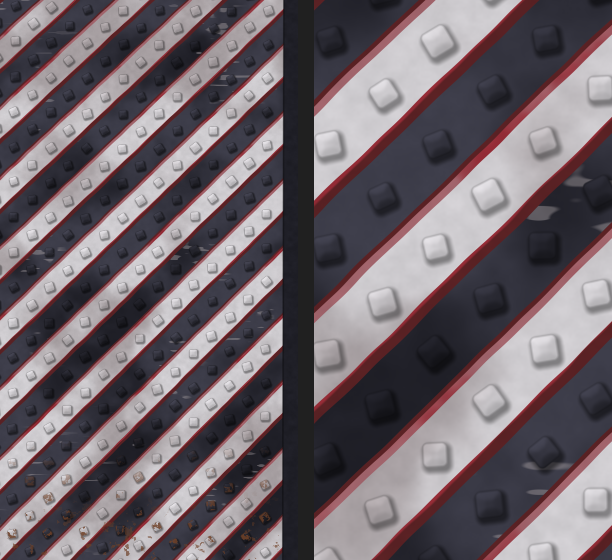
Left, the full canvas; right, a detail of the centre.
Reproduce this texture procedurally as a Shadertoy shader.

```glsl
const vec3 WHITE = vec3(0.81, 0.80, 0.815);
const vec3 GREY = vec3(0.65, 0.62, 0.63);
const vec3 SLATE = vec3(0.24, 0.24, 0.29);
const vec3 BLACK = vec3(0.12, 0.12, 0.15);
const vec3 DARK_RED = vec3(0.35, 0.13, 0.14);
const vec3 RED = vec3(0.58, 0.17, 0.21);
const vec3 PINK = vec3(0.63, 0.39, 0.42);
const vec3 RUST = vec3(0.43, 0.25, 0.15);

// Lengths are fractions of the canvas height
const float STRIPE_PERIOD = 0.1253;   // vertical, at the left edge
const float PERIOD_TAPER = 0.0108;    // narrowing toward the right
const float STRIPE_START = 0.2222;
const float STRIPE_SLOPE = 0.9286;
const float WHITE_HALF = 0.205;       // fractions of a stripe period
const float BAND_HALF = 0.284;
const float PINK_HALF = 0.253;
const float COLUMN_PITCH = 0.03225;
const float COLUMN_START = 0.0270;
const float COLUMN_LEAN = 0.0065;
const float LAST_COLUMN = 14.0;
const float STUD_HALF = 0.0077;
const float STUD_ROUND = 0.0032;
const float POST_LEFT = 0.506;
const vec2 LIGHT = vec2(-0.5, 0.86);

float hash(vec2 p) {
    return fract(sin(dot(p, vec2(127.1, 311.7))) * 43758.545);
}

float noise(vec2 p) {
    vec2 i = floor(p), f = fract(p);
    f = f * f * (3.0 - 2.0 * f);
    return mix(mix(hash(i), hash(i + vec2(1, 0)), f.x),
               mix(hash(i + vec2(0, 1)), hash(i + vec2(1, 1)), f.x), f.y);
}

float fbm(vec2 p) {
    float sum = 0.0, amp = 0.5;
    for (int i = 0; i < 4; i++) {
        sum += amp * noise(p);
        p = p * 2.03 + 17.3;
        amp *= 0.5;
    }
    return sum / 0.9375;
}

float stripeOrigin(float x) { return STRIPE_START - STRIPE_SLOPE * x; }
float stripePeriod(float x) { return STRIPE_PERIOD - PERIOD_TAPER * x; }

float roundBox(vec2 q, float halfSize, float radius) {
    vec2 e = abs(q) - halfSize + radius;
    return length(max(e, 0.0)) + min(max(e.x, e.y), 0.0) - radius;
}

void mainImage(out vec4 fragColor, in vec2 fragCoord) {
    vec2 p = fragCoord / iResolution.y;
    float px = 1.0 / iResolution.y;
    float down = 1.0 - p.y;
    float cloud = fbm(p * 9.0);
    float grain = fbm(p * 110.0);

    // Paint: tones shift with height and patchy soiling
    float soil = smoothstep(0.35, 0.7, cloud + 0.28 * smoothstep(0.35, 0.0, down)
                                             + 0.15 * smoothstep(0.8, 1.0, down) - 0.05);
    vec3 white = mix(WHITE, GREY, soil);
    vec3 dark = mix(SLATE, BLACK, smoothstep(0.32, 0.75, cloud + 0.25 * (p.x - 0.2)));

    // Diagonal stripes: integer s is the middle of a white stripe
    float period = stripePeriod(p.x);
    float s = (down - stripeOrigin(p.x)) / period;
    s += 0.014 * (noise(p * 45.0) - 0.5);
    float across = s - round(s);
    float dist = abs(across);
    float aa = 0.9 * px / period;
    float wear = fbm(p * vec2(14.0, 19.0) + 40.0);
    vec3 upper = mix(DARK_RED, mix(PINK, RED, smoothstep(0.55, 0.75, wear)),
                     1.0 - smoothstep(PINK_HALF - aa, PINK_HALF + aa, dist));
    vec3 lower = mix(RED, DARK_RED, smoothstep(0.215, 0.235, dist + 0.05 * (wear - 0.4)));
    vec3 band = across < 0.0 ? upper : lower;
    vec3 col = mix(white, band, smoothstep(WHITE_HALF - aa, WHITE_HALF + aa, dist));
    float onDark = smoothstep(BAND_HALF - aa, BAND_HALF + aa, dist);
    col = mix(col, dark, onDark);

    // Pale scuffs on the dark stripes
    float scuff = smoothstep(0.72, 0.85, noise(p * vec2(45.0, 190.0) + 8.0))
                * smoothstep(0.66, 0.82, noise(p * 13.0 + 31.0));
    col = mix(col, GREY, 0.45 * scuff * onDark);

    // Studs: one per column on every half period
    float lean = COLUMN_START - COLUMN_LEAN * down;
    float column = min(round((p.x - lean) / COLUMN_PITCH), LAST_COLUMN);
    float cx = lean + column * COLUMN_PITCH;
    float row = round(2.0 * (down - stripeOrigin(cx)) / stripePeriod(cx));
    vec2 id = vec2(column, row);
    vec2 centre = vec2(cx, 1.0 - stripeOrigin(cx) - 0.5 * row * stripePeriod(cx));
    centre += 0.0022 * (vec2(hash(id), hash(id + 9.1)) - 0.5);
    float angle = 0.35 + 0.7 * (hash(id + 3.7) - 0.5);
    mat2 turn = mat2(cos(angle), -sin(angle), sin(angle), cos(angle));
    vec2 q = turn * (p - centre);
    float size = STUD_HALF * (0.92 + 0.16 * hash(id + 5.3));
    float stud = roundBox(q, size, STUD_ROUND);
    float shadow = roundBox(turn * (p - centre - vec2(0.0015, -0.002)), size, STUD_ROUND);
    bool pale = mod(row, 2.0) < 0.5;

    col *= 1.0 - (pale ? 0.38 : 0.5) * (1.0 - smoothstep(-0.001, 0.0035, shadow));
    vec2 facet = q / size;
    facet = facet * facet * facet;
    float shade = dot((facet / (length(facet) + 0.06)) * turn, LIGHT);
    vec3 face = pale ? white * (0.98 + 0.13 * shade) : dark * (0.85 + 0.3 * shade);
    face *= 1.0 - 0.22 * smoothstep(-0.0016, 0.0, stud);

    // Rust gathers on the lower studs
    float rusty = smoothstep(0.76, 0.96, down) * step(0.35, hash(id + 12.9));
    float spot = smoothstep(0.5, 0.68, fbm(p * 150.0 + 5.0) + 0.12 * hash(id + 2.2));
    face = mix(face, RUST, 0.85 * rusty * spot);
    col = mix(col, face, 1.0 - smoothstep(-px, px, stud));
    float chips = smoothstep(0.69, 0.76, fbm(p * 75.0)) * smoothstep(0.86, 1.0, down);
    col = mix(col, RUST, 0.7 * chips);
    col *= 0.95 + 0.1 * grain;

    // Dark post along the right side
    float edge = POST_LEFT - 0.002 * down;
    vec3 post = BLACK * (0.85 + 0.3 * grain) * smoothstep(-0.003, 0.004, p.x - edge);
    col = mix(col, post, smoothstep(-px, px, p.x - edge));
    fragColor = vec4(col, 1.0);
}
```
